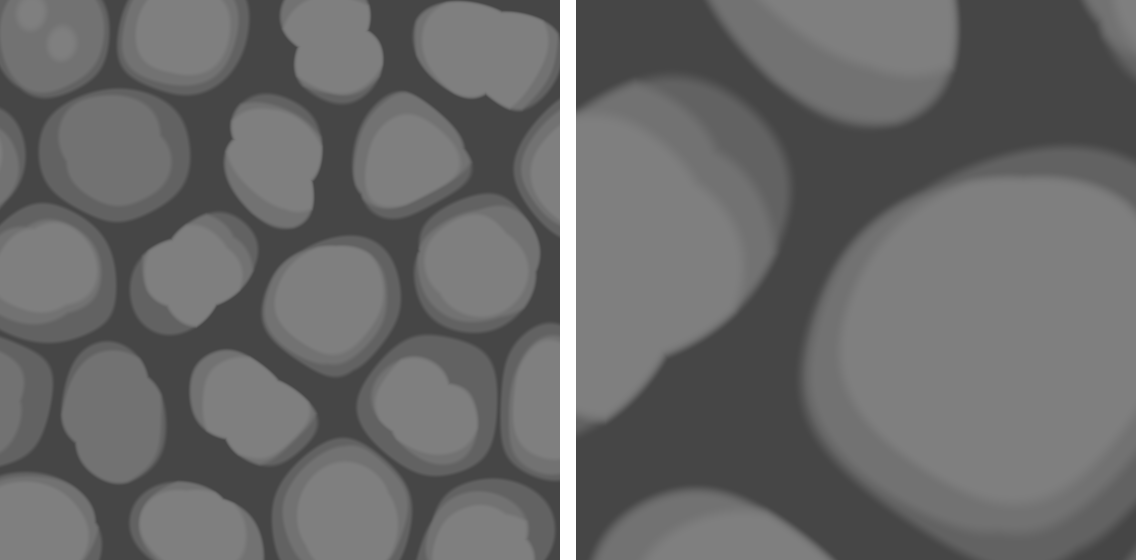
Left, the full canvas; right, a detail of the centre.
This texture is drawn by a Shadertoy shader. Its source:

```glsl
const float COLUMNS = 3.75;         // pebbles across the canvas
const float ROW_HEIGHT = 0.83;      // row spacing relative to column spacing
const float SITE_JITTER = 0.36;
const float ROUNDING = 0.1;         // softness of the pebble corners
const float EDGE_BLUR = 0.016;
const float WARP = 0.09;            // bend of the whole layout
const float WOBBLE = 0.035;         // bend of each single layer
const float LAYER_SHIFT = 0.08;     // sideways slip of the inner layers
const float LOBE_SPREAD = 0.16;     // largest split of a layer into two lobes
const float FLAT_SHARE = 0.12;      // pebbles without a bright core
const vec3 INSETS = vec3(0.002, 0.05, 0.102);
const vec3 GROUND = vec3(0.275);
const vec3 RIM = vec3(0.385);
const vec3 BODY = vec3(0.447);
const vec3 CORE = vec3(0.497);

vec2 hash2(vec2 p) {
    vec3 q = fract(p.xyx * vec3(0.1031, 0.1030, 0.0973));
    q += dot(q, q.yzx + 33.33);
    return fract((q.xx + q.yz) * q.zy);
}

float cornerSlope(vec2 corner, vec2 offset) {
    return dot(hash2(corner) * 2.0 - 1.0, offset);
}

float gradientNoise(vec2 p) {
    vec2 i = floor(p), f = fract(p);
    vec2 u = f * f * f * (f * (f * 6.0 - 15.0) + 10.0);
    vec2 e = vec2(1.0, 0.0);
    return mix(mix(cornerSlope(i, f), cornerSlope(i + e, f - e), u.x),
               mix(cornerSlope(i + e.yx, f - e.yx), cornerSlope(i + 1.0, f - 1.0), u.x), u.y);
}

vec2 noise2(vec2 p) {
    return vec2(gradientNoise(p + 40.0), gradientNoise(p + vec2(91.7, 63.2)));
}

// Jittered centre of a pebble on a staggered grid
vec2 site(vec2 cell) {
    vec2 centre = vec2(cell.x + 0.5 * mod(cell.y, 2.0), cell.y * ROW_HEIGHT);
    return centre + (hash2(cell + 57.0) - 0.5) * SITE_JITTER;
}

vec2 nearestCell(vec2 p) {
    float row = floor(p.y / ROW_HEIGHT + 0.5);
    vec2 base = vec2(floor(p.x - 0.5 * mod(row, 2.0) + 0.5), row);
    vec2 best = base;
    float bestDistance = 1e3;
    for (int y = -2; y <= 2; y++)
    for (int x = -2; x <= 2; x++) {
        vec2 cell = base + vec2(x, y);
        float d = distance(p, site(cell));
        if (d < bestDistance) {
            bestDistance = d;
            best = cell;
        }
    }
    return best;
}

// Smooth minimum of the distances to all borders of a cell, positive inside
float roundedCell(vec2 p, vec2 cell) {
    vec2 a = site(cell);
    float sum = 0.0;
    for (int y = -2; y <= 2; y++)
    for (int x = -2; x <= 2; x++) {
        if (x == 0 && y == 0) continue;
        vec2 b = site(cell + vec2(x, y));
        sum += exp(-dot(0.5 * (a + b) - p, normalize(b - a)) / ROUNDING);
    }
    return -log(sum) * ROUNDING;
}

// Union of two slipped copies of the cell, which leaves shallow notches
float lobedCell(vec2 p, vec2 cell, float layer) {
    vec2 random = hash2(cell + 131.0 + 19.0 * layer);
    float spread = LOBE_SPREAD * random.x * random.x * random.x;
    float angle = 6.2832 * random.y;
    vec2 lobe = spread * vec2(cos(angle), sin(angle));
    return max(roundedCell(p + lobe, cell), roundedCell(p - lobe, cell)) - spread;
}

void mainImage(out vec4 fragColor, in vec2 fragCoord) {
    vec2 p = fragCoord / iResolution.y * COLUMNS + vec2(20.2, 12.3);
    p += WARP * noise2(p * 1.2);
    vec2 cell = nearestCell(p);
    float blur = max(EDGE_BLUR, COLUMNS / iResolution.y);

    // Stack the three tones, each held inside the one below
    vec3 color = GROUND;
    float mask = 1.0;
    for (int i = 0; i < 3; i++) {
        float layer = float(i);
        vec2 random = hash2(cell + 211.0 + 31.0 * layer);
        vec2 q = p;
        float inset = INSETS[i];
        if (i > 0) {
            q += (random - 0.5) * LAYER_SHIFT;
            q += WOBBLE * noise2(p * 2.3 + 17.0 * layer);
        }
        if (i == 2 && hash2(cell + 307.0).x < FLAT_SHARE) inset = 1.0;
        float d = lobedCell(q, cell, layer) - inset;
        mask = min(mask, smoothstep(-blur, blur, d));
        vec3 tone = i == 0 ? RIM : (i == 1 ? BODY : CORE);
        color = mix(color, tone, mask);
    }
    fragColor = vec4(color, 1.0);
}
```
